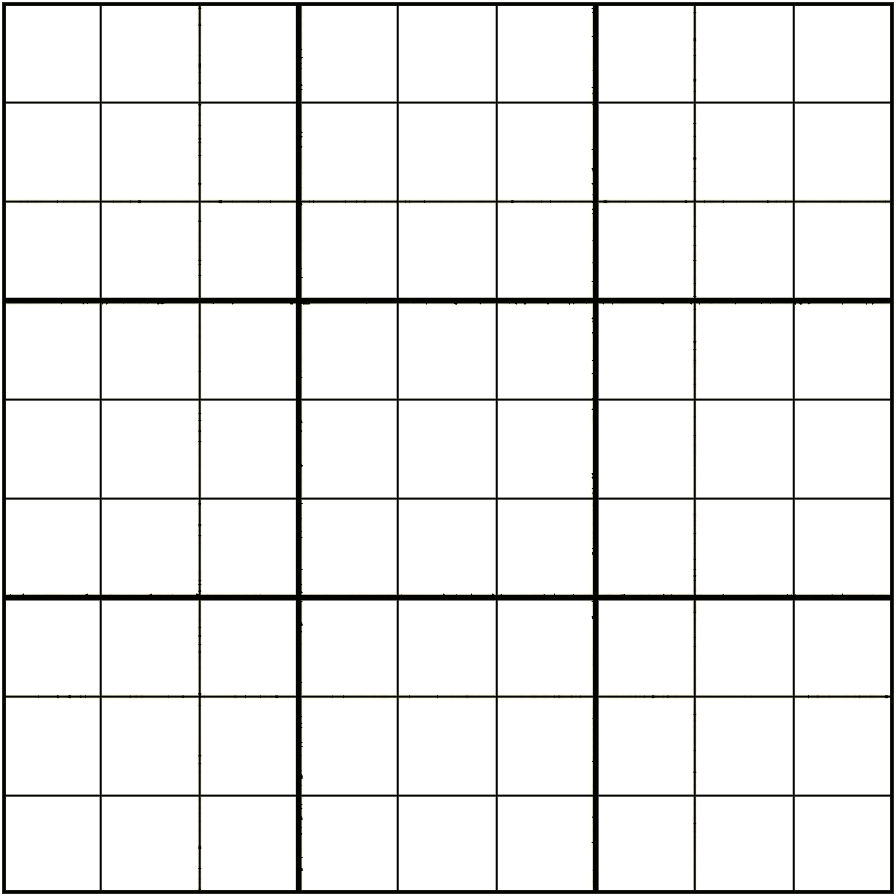
Reproduce this pattern procedurally as a Shadertoy shader.

```glsl
const float PITCH = 0.1105;                  // spacing of the rules
const vec2 ORIGIN = vec2(0.0019, 0.0015);    // position of rule zero
const float CELLS = 9.0;
const float BLOCK = 3.0;                     // cells per heavy block
const float THIN_WIDTH = 0.0023;
const float HEAVY_WIDTH = 0.0064;
const float FRAME_WIDTH = 0.0042;
const float FRAME_HALF = 0.4955;             // centre to middle of frame line
const float FRINGE_REACH = 0.0034;           // width of the cream halo
const float STAIN_REACH = 0.0010;            // width of the tan edge
const float BURR_SIZE = 0.0014;              // height of specks on heavy rules
const float GRAIN = 420.0;                   // wear samples across the canvas
const vec3 PAPER = vec3(1.0);
const vec3 INK = vec3(0.01, 0.01, 0.0);
const vec3 CREAM = vec3(1.0, 1.0, 0.96);
const vec3 TAN = vec3(0.78, 0.76, 0.66);

float hash(vec2 p) {
    uvec2 q = uvec2(ivec2(p)) * uvec2(1597334673u, 3812015801u);
    uint n = (q.x ^ q.y) * 1597334673u;
    n = (n ^ (n >> 15)) * 2246822519u;
    return float((n ^ (n >> 13)) >> 8) / 16777216.0;
}

float noise(float x, float seed) {
    float i = floor(x), f = fract(x);
    return mix(hash(vec2(i, seed)), hash(vec2(i + 1.0, seed)), f * f * (3.0 - 2.0 * f));
}

// Antialiased coverage of a signed distance, negative inside
float cover(float dist, float px) {
    return clamp(0.5 - dist / px, 0.0, 1.0);
}

// Nearest inner rule of one direction: x = ink, y = cream halo, z = tan edge
vec3 rules(float across, float along, float origin, float seed, float px) {
    float index = clamp(round((across - origin) / PITCH), 1.0, CELLS - 1.0);
    float offset = across - origin - index * PITCH;
    float heavy = 1.0 - step(0.5, mod(index, BLOCK));
    float worn = step(2.0, mod(index, 4.0));
    float inward = step(0.0, offset * (0.5 * CELLS - index));
    float dist = abs(offset) - 0.5 * mix(THIN_WIDTH, HEAVY_WIDTH, heavy);

    // Sparse burrs on the inward edge of heavy rules
    float lane = seed + index;
    float grain = noise(along * GRAIN, lane);
    float burr = smoothstep(0.86, 1.0, grain) * BURR_SIZE * worn * mix(0.4, inward, heavy);
    float ink = cover(dist - burr, px);

    // Uneven halo, one-sided on heavy rules
    float side = worn * mix(1.0, inward, heavy);
    float drift = noise(along * GRAIN * 0.12, lane + 40.0);
    float halo = cover(dist - FRINGE_REACH * (0.6 + 0.4 * drift), px) * side;
    float stain = cover(dist - STAIN_REACH, px) * side * (0.15 + 0.45 * drift * grain);
    return vec3(ink, halo, stain);
}

void mainImage(out vec4 fragColor, in vec2 fragCoord) {
    vec2 uv = fragCoord / iResolution.xy;
    float px = 1.0 / min(iResolution.x, iResolution.y);

    // Inner rules, clipped to the frame
    vec3 vertical = rules(uv.x, uv.y, ORIGIN.x, 10.0, px);
    vec3 horizontal = rules(uv.y, uv.x, ORIGIN.y, 90.0, px);
    vec2 q = abs(uv - 0.5) - FRAME_HALF;
    float edge = max(q.x, q.y);
    vec3 marks = max(vertical, horizontal) * cover(edge, px);

    // Outer frame
    float frame = cover(abs(edge) - 0.5 * FRAME_WIDTH, px);

    vec3 color = mix(PAPER, CREAM, marks.y);
    color = mix(color, TAN, marks.z);
    color = mix(color, INK, max(marks.x, frame));
    fragColor = vec4(color, 1.0);
}
```
